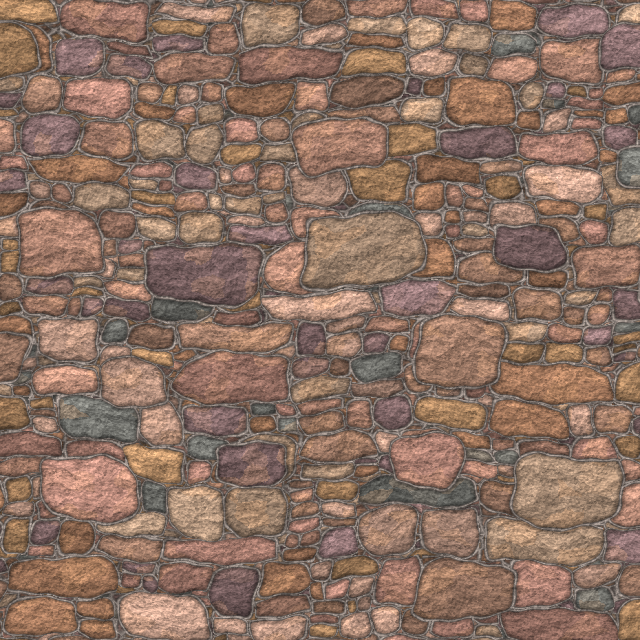
A WebGL 2 fragment shader for this texture:

```glsl
#version 300 es
precision highp float;
// Rubble masonry wall: rough brown and pink stones, small chips and grey mortar.

uniform vec2 u_resolution;
out vec4 fragColor;

struct Stone {
    float edge;  // distance to the rim, positive inside
    float seed;
    float rise;  // -1 at the foot, 1 at the top
};

vec2 hash2(vec2 p) {
    vec3 q = fract(p.xyx * vec3(0.1031, 0.1030, 0.0973));
    q += dot(q, q.yzx + 33.33);
    return fract((q.xx + q.yz) * q.zy);
}

// Cellular noise: nearest distance, second distance, random value of the cell
vec3 cellular(vec2 p) {
    vec2 base = floor(p);
    vec3 best = vec3(8.0, 8.0, 0.0);
    for (int y = -1; y <= 1; y++)
    for (int x = -1; x <= 1; x++) {
        vec2 cell = base + vec2(x, y);
        vec2 r = hash2(cell);
        float d = length(cell + 0.1 + 0.8 * r - p);
        if (d < best.x) best = vec3(d, best.x, fract(r.x * 37.0 + r.y * 11.0));
        else best.y = min(best.y, d);
    }
    return best;
}

// Layered cellular height of broken rock
float roughness(vec2 p) {
    float height = 0.0, amount = 0.5;
    p *= vec2(18.0, 25.0);
    for (int i = 0; i < 4; i++) {
        height += amount * cellular(p).x;
        p = mat2(0.8, 0.6, -0.6, 0.8) * p * 2.2 + 7.3;
        amount *= 0.48;
    }
    return height;
}

// Eight-sided block with uneven sides and softened corners
Stone hewn(vec2 q, vec2 halfSize, float seed) {
    float soft = 0.11 * min(halfSize.x, halfSize.y), total = 0.0;
    for (int i = 0; i < 8; i++) {
        vec2 r = hash2(vec2(seed * 917.0, float(i) * 3.0 + 1.0));
        float angle = float(i) * 0.7854 + (r.x - 0.5) * 0.3;
        vec2 normal = vec2(cos(angle), sin(angle));
        float reach = i % 2 == 0 ? mix(0.88, 1.02, r.y) : mix(1.0, 1.36, r.y);
        float d = (reach - dot(normal, q / halfSize)) / length(normal / halfSize);
        total += exp(-d / soft);
    }
    return Stone(-soft * log(total), seed, q.y / halfSize.y);
}

// Small chips that fill the gaps
Stone chips(vec2 p) {
    vec3 c = cellular(p * vec2(32.0, 58.0));
    return Stone((c.y - c.x) * 0.010 - 0.0015, c.z, 0.0);
}

// Wavy courses whose blocks are split again and again
Stone courses(vec2 p) {
    vec2 size = vec2(0.3, 0.125);
    p.x += hash2(vec2(floor(p.y / size.y), 5.0)).x;
    vec2 block = floor(p / size);
    vec2 lo = block * size, hi = lo + size;
    float seed = hash2(block + 40.0).x;
    for (int i = 0; i < 5; i++) {
        vec2 r = hash2(vec2(seed * 917.0, float(i) + 50.0));
        if (i > 1 && r.x < 0.15 * float(i)) break;
        vec2 span = hi - lo;
        int axis = span.x > 1.7 * span.y ? 0 : 1;
        float cut = lo[axis] + span[axis] * mix(0.32, 0.68, r.y);
        bool beyond = p[axis] > cut;
        if (beyond) lo[axis] = cut; else hi[axis] = cut;
        seed = fract(seed * 7.31 + (beyond ? 0.37 : 0.71));
    }
    return hewn(p - 0.5 * (lo + hi), 0.5 * (hi - lo) - 0.0012, seed);
}

// Scattered large stones that interrupt the courses
Stone boulders(vec2 p) {
    vec2 size = vec2(0.25, 0.17);
    p.x += hash2(vec2(floor(p.y / size.y), 91.0)).y;
    vec2 cell = floor(p / size);
    vec2 r = hash2(cell + 130.0), s = hash2(cell + 310.0);
    vec2 q = p - (cell + 0.5) * size - (r - 0.5) * vec2(0.05, 0.055);
    Stone stone = hewn(q, mix(vec2(0.05, 0.034), vec2(0.1, 0.057), s), r.x);
    if (fract(r.y * 13.0 + s.x) > 0.6) stone.edge = -1.0;
    return stone;
}

// Lays one stone over another, leaving a joint around it
void lay(inout Stone below, Stone above) {
    below.edge = min(below.edge, -above.edge - 0.004);
    if (above.edge > below.edge) below = above;
}

vec3 stoneColour(float seed) {
    vec3 tones[9] = vec3[9](
        vec3(0.65, 0.49, 0.42), vec3(0.60, 0.44, 0.34), vec3(0.67, 0.56, 0.47),
        vec3(0.57, 0.44, 0.37), vec3(0.50, 0.40, 0.40), vec3(0.70, 0.56, 0.49),
        vec3(0.62, 0.48, 0.35), vec3(0.62, 0.46, 0.41), vec3(0.43, 0.43, 0.41));
    vec2 r = hash2(vec2(seed * 733.0, 21.0));
    return tones[int(r.x * 8.6)] * mix(0.84, 1.16, r.y);
}

void main() {
    float scale = min(u_resolution.x, u_resolution.y);
    vec2 p = gl_FragCoord.xy / scale;
    vec2 bent = p + 0.007 * sin(p.yx * vec2(17.0, 11.0) + vec2(1.0, 4.0))
                  + 0.003 * sin(p.yx * 47.0 + p * 31.0)
                  + 0.0012 * sin(p.yx * 139.0 - p * 83.0);

    Stone stone = chips(bent);
    lay(stone, courses(bent));
    lay(stone, boulders(bent));

    // Relief lit from the upper left, plus mineral grain and stains
    float height = roughness(bent);
    float relief = height - roughness(bent + vec2(-0.0007, 0.0015));
    float grain = cellular(p * 290.0).z - 0.5;
    vec3 facet = cellular(bent * vec2(26.0, 38.0) + height * 0.9);
    float edge = stone.edge + (height - 0.45) * 0.004;

    vec3 rock = stoneColour(stone.seed);
    rock = mix(rock, vec3(0.62, 0.46, 0.33), 0.35 * smoothstep(0.6, 1.0, facet.z));
    rock *= 1.0 + 0.16 * (facet.z - 0.5) + 0.09 * stone.rise;
    rock *= mix(0.72, 1.04, smoothstep(0.0, 0.007, edge));
    rock *= 1.0 + 4.0 * relief + 0.24 * grain;

    vec3 mortar = vec3(0.64, 0.59, 0.56) * (1.0 + 3.0 * relief + 0.3 * grain);
    mortar *= mix(0.48, 1.0, smoothstep(0.0002, -0.0032, edge));

    float blur = max(0.0009, 0.7 / scale);
    vec3 colour = mix(mortar, rock, smoothstep(-blur, blur, edge));
    fragColor = vec4(clamp(colour, 0.0, 1.0), 1.0);
}
```
